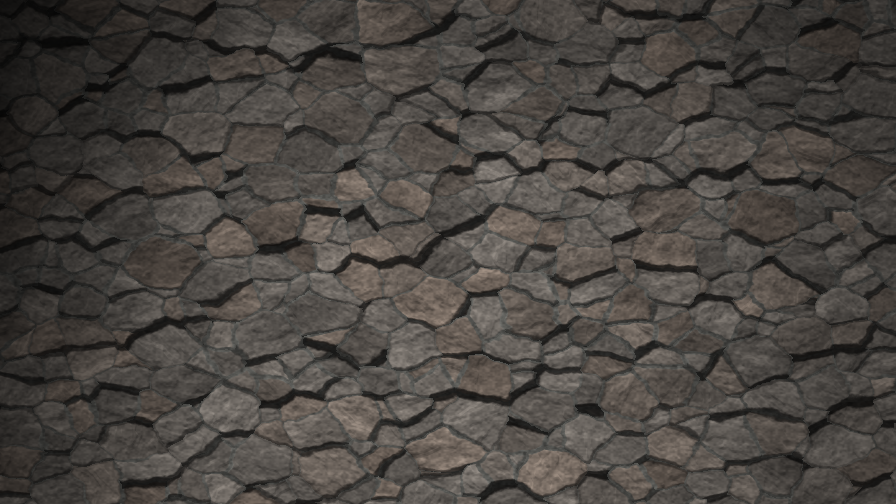
Write a WebGL 1 fragment shader that draws this texture.

```glsl
precision highp float;
// Rough wall of irregular flat stones, thin mortar joints, lit from above with a dark left side.

uniform vec2 u_resolution;

const vec2 STONE_GRID = vec2(14.0, 19.5);      // stones per canvas height, x and y
const float SIZE_SPREAD = 0.95;                // difference between large and small stones
const float JOINT_WIDTH = 0.04;                // half width of the mortar, in stones
const vec2 LIGHT_DIR = vec2(-0.2, 0.98);
const float RELIEF = 1.5;                      // strength of the surface bumps
const float LEDGES = 0.45;                     // share of stepped, cleaved relief
const float GRAIN = 0.20;
const float TONE_LOW = 0.335;
const float TONE_HIGH = 0.445;
const vec3 GREY_TINT = vec3(1.0, 0.95, 0.90);
const vec3 BROWN_TINT = vec3(1.06, 0.95, 0.865);
const vec3 MORTAR = vec3(0.38, 0.38, 0.365);

float hash(vec2 p) {
  vec3 q = fract(p.xyx * vec3(0.1031, 0.1030, 0.0973));
  q += dot(q, q.yzx + 33.33);
  return fract((q.x + q.y) * q.z);
}

vec2 hash2(vec2 p) {
  return vec2(hash(p + 3.7), hash(p + 71.3));
}

float noise(vec2 p) {
  vec2 c = floor(p), f = fract(p);
  f = f * f * (3.0 - 2.0 * f);
  return mix(mix(hash(c), hash(c + vec2(1.0, 0.0)), f.x),
             mix(hash(c + vec2(0.0, 1.0)), hash(c + 1.0), f.x), f.y);
}

float fbm(vec2 p) {
  float sum = 0.0, amp = 0.5;
  for (int i = 0; i < 4; i++) {
    sum += amp * noise(p);
    p = mat2(1.6, 1.2, -1.2, 1.6) * p + 11.3;
    amp *= 0.5;
  }
  return sum;
}

vec2 site(vec2 cell) { return cell + 0.02 + 0.96 * hash2(cell); }

float weight(vec2 cell) {
  float r = hash(cell + 137.0);
  return SIZE_SPREAD * r * r * r;
}

float thickness(vec2 cell) { return hash(cell + 211.0); }

// Cleaved surface: bumps broken into ledges, turned differently on each stone
float surface(vec2 p, vec2 cell) {
  float a = 3.14159 * hash(cell + 19.0);
  vec2 q = mat2(cos(a), -sin(a), sin(a), cos(a)) * p;
  float h = fbm(q * vec2(1.1, 1.7) + 40.0 * hash2(cell + 53.0));
  float t = h * 6.0;
  float ledge = (floor(t) + smoothstep(0.7, 1.0, fract(t))) / 6.0;
  return mix(h, ledge, LEDGES);
}

// Beam from above: strong fall-off to the left, mild to the right and top
float lightField(vec2 uv) {
  float left = smoothstep(-0.14, 0.34, uv.x - 0.12 * (uv.y - 0.4));
  float right = 1.0 - 0.30 * smoothstep(0.6, 1.05, uv.x);
  float top = 1.0 - 0.25 * smoothstep(0.55, 1.0, uv.y);
  return mix(0.24, 1.0, left) * right * top;
}

void main() {
  vec2 uv = gl_FragCoord.xy / u_resolution;
  vec2 g = gl_FragCoord.xy / u_resolution.y * STONE_GRID + 20.0;
  float pixel = STONE_GRID.y / u_resolution.y;

  // Chipped outlines
  vec2 p = g + 0.26 * (vec2(noise(g * 1.3), noise(g * 1.3 + 57.0)) - 0.5)
             + 0.20 * (vec2(fbm(g * 3.5), fbm(g * 3.5 + 31.0)) - 0.5);

  // Stone that owns this point, in a weighted cell diagram
  vec2 base = floor(p), own = base;
  float best = 100.0;
  for (int j = -2; j <= 2; j++) {
    for (int i = -2; i <= 2; i++) {
      vec2 cell = base + vec2(float(i), float(j));
      vec2 d = site(cell) - p;
      float power = dot(d, d) - weight(cell);
      if (power < best) { best = power; own = cell; }
    }
  }

  // Distance to the joints, with shadows and lit rims along each edge
  vec2 center = site(own);
  float edge = 10.0, shadow = 0.0, rim = 0.0;
  for (int j = -2; j <= 2; j++) {
    for (int i = -2; i <= 2; i++) {
      vec2 cell = base + vec2(float(i), float(j));
      if (distance(cell, own) < 0.5) continue;
      vec2 d = site(cell) - p, across = site(cell) - center;
      float span = max(length(across), 0.02);
      float e = (dot(d, d) - weight(cell) - best) / (2.0 * span);
      float facing = dot(across / span, LIGHT_DIR);
      float rise = thickness(cell) - thickness(own);
      float overhang = max(facing, 0.0) * max(0.03 + 0.20 * rise, 0.0);
      float underside = max(-facing, 0.0) * max(0.07 - 0.10 * rise, 0.0);
      float reach = JOINT_WIDTH + overhang + underside;
      float dark = 0.12 + 0.58 * smoothstep(0.0, 0.13, overhang + underside);
      shadow = max(shadow, dark * (1.0 - smoothstep(reach * 0.6, reach + pixel, e)));
      rim = max(rim, max(facing, 0.0) * step(rise, 0.0) * (1.0 - smoothstep(0.05, 0.2, e)));
      edge = min(edge, e);
    }
  }

  // Stone face, mortar, then shade
  float bump = surface(g, own) - surface(g + LIGHT_DIR * 0.11, own);
  float tilt = dot(p - center, hash2(own + 83.0) - 0.5);
  float grain = noise(g * vec2(7.0, 6.0)) + noise(g * 14.0) - 1.0;
  float tone = mix(TONE_LOW, TONE_HIGH, hash(own + 97.0)) * (0.88 + 0.24 * fbm(g * 0.9 + 9.0));
  tone *= 1.0 + RELIEF * bump + 0.25 * tilt + GRAIN * grain + 0.12 * rim;
  vec3 color = tone * mix(GREY_TINT, BROWN_TINT, smoothstep(0.4, 1.0, hash(own + 151.0)));
  float joint = JOINT_WIDTH * (2.6 * noise(g * 0.8 + 5.0) - 0.3);
  float mortar = 1.0 - smoothstep(joint - 0.5 * pixel, joint + 0.7 * pixel, edge);
  color = mix(color, MORTAR * (1.0 + 0.3 * grain), mortar) * (1.0 - shadow);
  gl_FragColor = vec4(clamp(color * lightField(uv), 0.0, 1.0), 1.0);
}
```
